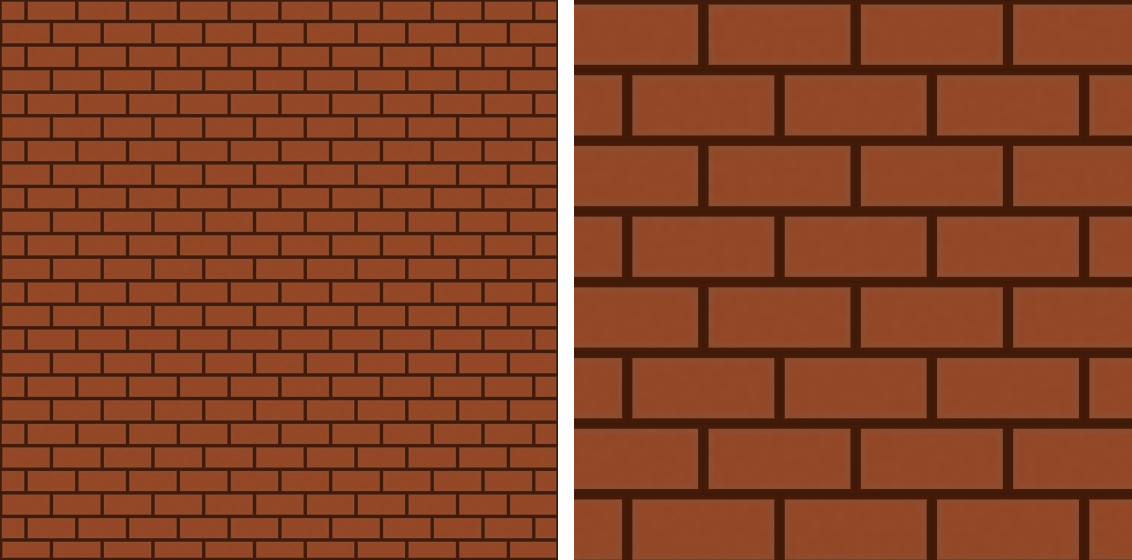
Left, the full canvas; right, a detail of the centre.
A WebGL 2 fragment shader for this texture:

```glsl
#version 300 es
precision highp float;
// Draws a running-bond brick wall with thin dark mortar and softly dulled brick edges.
uniform vec2 u_resolution;
out vec4 fragColor;

vec2 hashGradient(vec2 cell) {
  float angle = 6.2832 * fract(sin(dot(cell, vec2(127.1, 311.7))) * 4375.5);
  return vec2(cos(angle), sin(angle));
}

float gradientNoise(vec2 p) {
  vec2 i = floor(p), f = fract(p);
  vec2 w = f * f * (3.0 - 2.0 * f);
  float a = dot(hashGradient(i), f);
  float b = dot(hashGradient(i + vec2(1, 0)), f - vec2(1, 0));
  float c = dot(hashGradient(i + vec2(0, 1)), f - vec2(0, 1));
  float d = dot(hashGradient(i + vec2(1, 1)), f - vec2(1, 1));
  return mix(mix(a, b, w.x), mix(c, d, w.x), w.y);
}

// Distance to the nearest mortar centre line or wall border, in canvas heights
float jointDistance(vec2 uv, vec2 aspect) {
  vec2 grid = vec2(10.99, 23.76);
  vec2 wall = (uv - vec2(0.5016, 0.625)) * grid;
  wall.x += 0.5 * mod(floor(wall.y), 2.0);
  vec2 joint = (0.5 - abs(fract(wall) - 0.5)) * aspect / grid;
  vec2 border = min(uv - vec2(0.0, 0.001), 1.0 - uv) * aspect;
  return max(min(min(joint.x, joint.y), min(border.x, border.y)), 0.0);
}

void main() {
  vec2 uv = gl_FragCoord.xy / u_resolution;
  vec2 aspect = vec2(u_resolution.x / u_resolution.y, 1.0);
  float pixel = 1.0 / u_resolution.y;
  float d = jointDistance(uv, aspect);

  // Mortar, darkest along its centre
  vec3 mortar = mix(vec3(0.24, 0.10, 0.04), vec3(0.28, 0.10, 0.03), smoothstep(0.0005, 0.0015, d));

  // Brick face with a greyer rim and a faint grain
  vec3 brick = mix(vec3(0.55, 0.30, 0.19), vec3(0.58, 0.28, 0.15), smoothstep(0.0055, 0.0072, d));
  brick += 0.008 * gradientNoise(uv * aspect * 140.0);

  float face = smoothstep(0.0031 - 0.7 * pixel, 0.0031 + 0.7 * pixel, d);
  fragColor = vec4(mix(mortar, brick, face), 1.0);
}
```
